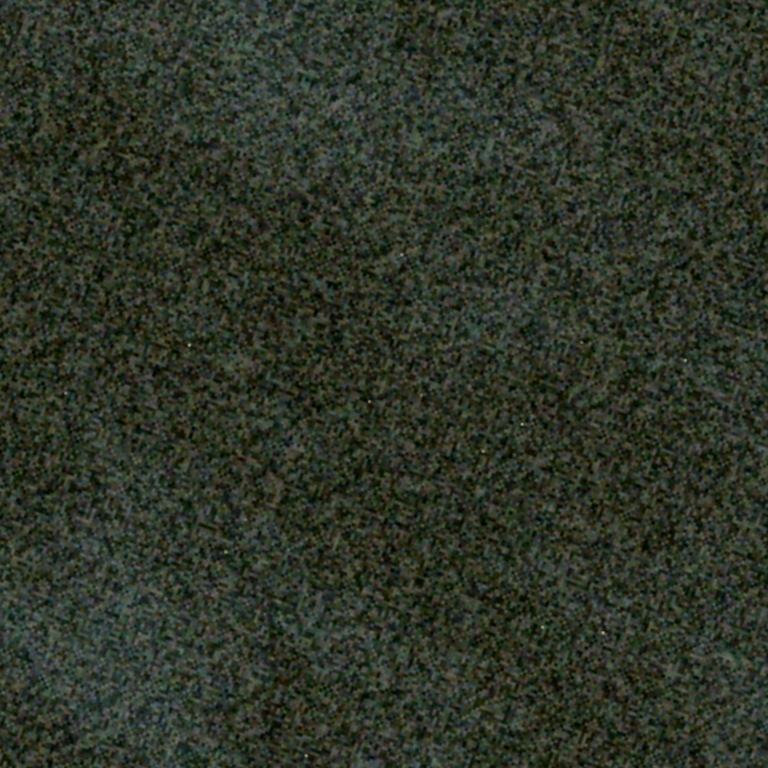
Write a Shadertoy shader that draws this texture.

```glsl
// Dark green-grey stone: fine coloured grain over soft, slanted cloudy patches.

const vec3 MOSS_DARK = vec3(0.167, 0.187, 0.128);   // warm, darker patches
const vec3 SLATE_PALE = vec3(0.217, 0.258, 0.224);  // cool, lighter patches
const vec3 FLECK_COLOR = vec3(0.62, 0.62, 0.50);

const float PATCH_SCALE = 4.0;      // patches across the canvas
const vec2 PATCH_STRETCH = vec2(0.75, 1.4);
const vec2 PATCH_DIRECTION = vec2(0.8, -0.6);
const float FINE_GRAIN = 235.0;     // grains across the canvas
const float COARSE_GRAIN = 135.0;
const float GRAIN_CONTRAST = 0.34;
const float TINT_GRAIN = 150.0;
const vec3 TINT_CONTRAST = vec3(0.10, 0.045, 0.11);
const float FLECK_CELLS = 26.0;
const float FLECK_CHANCE = 0.025;
const float FLECK_RADIUS = 0.0035;

// Integer hash: three random values in 0..1 for a lattice cell
vec3 hash3(vec2 cell, uint seed) {
    uvec3 v = uvec3(ivec3(ivec2(cell), 0)) + uvec3(0u, 0u, seed);
    v = v * 1664525u + 1013904223u;
    v.x += v.y * v.z;
    v.y += v.z * v.x;
    v.z += v.x * v.y;
    v ^= v >> 16u;
    v.x += v.y * v.z;
    v.y += v.z * v.x;
    v.z += v.x * v.y;
    return vec3(v >> 8u) / 16777216.0;
}

// Smooth value noise with three independent channels
vec3 noise3(vec2 p, uint seed) {
    vec2 cell = floor(p);
    vec2 f = fract(p);
    f = f * f * (3.0 - 2.0 * f);
    vec3 low = mix(hash3(cell, seed), hash3(cell + vec2(1, 0), seed), f.x);
    vec3 high = mix(hash3(cell + vec2(0, 1), seed), hash3(cell + vec2(1, 1), seed), f.x);
    return mix(low, high, f.y);
}

mat2 rotation(float angle) {
    float c = cos(angle), s = sin(angle);
    return mat2(c, s, -s, c);
}

// Layered noise, stretched along the slant of the patches
float patches(vec2 uv) {
    vec2 across = vec2(-PATCH_DIRECTION.y, PATCH_DIRECTION.x);
    vec2 p = vec2(dot(uv, PATCH_DIRECTION), dot(uv, across));
    p *= PATCH_SCALE * PATCH_STRETCH;
    float sum = 0.0, weight = 0.5, total = 0.0;
    for (uint i = 0u; i < 5u; i++) {
        sum += weight * noise3(p, 11u + i).x;
        total += weight;
        weight *= 0.55;
        p = rotation(0.5) * p * 2.1;
    }
    return sum / total;
}

// Brightness grain: two rotated layers, centred on zero
float grain(vec2 uv) {
    float fine = noise3(rotation(0.35) * uv * FINE_GRAIN, 31u).x - 0.5;
    float coarse = noise3(rotation(1.05) * uv * COARSE_GRAIN, 32u).x - 0.5;
    return 0.75 * fine + 0.42 * coarse;
}

// Rare pale specks, one at most per cell
float flecks(vec2 uv) {
    vec2 cell = floor(uv * FLECK_CELLS);
    vec3 r = hash3(cell, 51u);
    vec2 center = (cell + 0.2 + 0.6 * r.xy) / FLECK_CELLS;
    float spot = 1.0 - smoothstep(0.2 * FLECK_RADIUS, FLECK_RADIUS, distance(uv, center));
    float strength = mix(0.3, 1.0, hash3(cell, 52u).x);
    return spot * strength * step(r.z, FLECK_CHANCE);
}

void mainImage(out vec4 fragColor, in vec2 fragCoord) {
    vec2 uv = fragCoord / iResolution.y;

    // Cloudy base
    vec3 color = mix(MOSS_DARK, SLATE_PALE, smoothstep(0.25, 0.75, patches(uv)));

    // Grain in brightness, then in hue
    color += GRAIN_CONTRAST * grain(uv);
    color += TINT_CONTRAST * (noise3(rotation(0.7) * uv * TINT_GRAIN, 41u) - 0.5);

    color = mix(color, FLECK_COLOR, flecks(uv));
    fragColor = vec4(clamp(color, 0.0, 1.0), 1.0);
}
```
